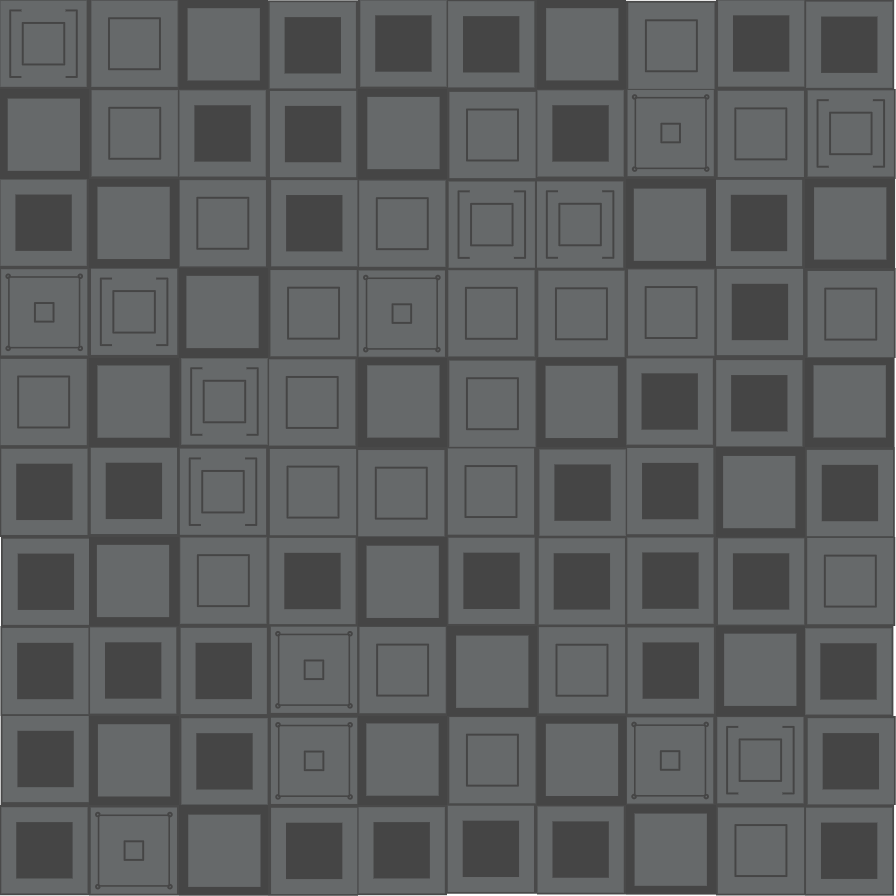
Give the GLSL for this pattern, as a WebGL 2 fragment shader.

```glsl
#version 300 es
precision highp float;
// Draws a 10 by 10 wall of grey tiles with five kinds of nested-square motif.

uniform vec2 u_resolution;
out vec4 outColor;

const float TILES = 10.0;
const float SPAN = 10.018;         // canvas size in tiles, with a sliver to spare
const float LINE = 0.022;          // stroke width, in tiles
const float PLATE_HALF = 0.482;    // tile face; the rest is seam
const float TILE_HALF = 0.502;     // whole tile, with its seam
const float JITTER = 0.014;        // uneven laying of the tiles

const vec3 PLATE = vec3(0.40, 0.41, 0.415);
const vec3 DARK = vec3(0.27);
const vec3 SEAM = vec3(0.285, 0.288, 0.288);
const vec3 PAGE = vec3(1.0);

float hash(vec2 p, float seed) {
    return fract(sin(dot(p, vec2(127.1, 311.7)) + seed) * 43758.5453);
}

// Signed distance to a centred square
float square(vec2 p, float halfSize) {
    vec2 d = abs(p) - halfSize;
    return length(max(d, 0.0)) + min(max(d.x, d.y), 0.0);
}

// Turns a shape's distance into the distance of its outline
float outline(float dist, float width) {
    return abs(dist) - 0.5 * width;
}

// Antialiased coverage
float fill(float dist, float pixel) {
    return clamp(0.5 - dist / pixel, 0.0, 1.0);
}

// Facing pair of square brackets
float brackets(vec2 p, float halfSize, float arm) {
    float box = outline(square(p, halfSize), LINE);
    return max(box, halfSize - arm - abs(p.x));
}

// Thin frame with a small ring at each corner
float ringedFrame(vec2 p, float halfSize) {
    float box = outline(square(p, halfSize), 0.8 * LINE);
    float ring = length(abs(p) - halfSize - 0.008) - 0.020;
    return min(box, outline(ring, LINE));
}

// Local peaks of the hash become framed tiles, so these never touch
bool isFramed(vec2 id, float seed) {
    float own = hash(id, seed);
    float highest = 0.0;
    for (int i = 0; i < 4; i++) {
        float side = i < 2 ? 1.0 : -1.0;
        vec2 offset = i % 2 == 0 ? vec2(side, 0.0) : vec2(0.0, side);
        highest = max(highest, hash(id + offset, seed));
    }
    return own > highest;
}

// Distance to the dark motif of an unframed tile
float motif(vec2 p, float pick) {
    if (pick < 0.48) return square(p, 0.315);
    if (pick < 0.76) return outline(square(p, 0.285), LINE);
    if (pick < 0.89) {
        float core = outline(square(p, 0.232), LINE);
        return min(core, brackets(p, 0.372, 0.125));
    }
    float core = outline(square(p, 0.104), LINE);
    return min(core, ringedFrame(p, 0.395));
}

vec3 tileColor(vec2 p, vec2 id, float pixel) {
    // Framed tile: a smaller face in a wide dark border
    if (isFramed(id, 4.0)) {
        return mix(DARK, PLATE, fill(square(p, 0.404), pixel));
    }
    // Plain tile: face, then motif
    vec3 color = mix(SEAM, PLATE, fill(square(p, PLATE_HALF), pixel));
    return mix(color, DARK, fill(motif(p, hash(id, 9.0)), pixel));
}

// Distance past the tile's edge, counted only on the wall's outer sides
float outside(vec2 p, vec2 id) {
    vec2 low = mix(vec2(-1.0), -p - TILE_HALF, vec2(equal(id, vec2(0.0))));
    vec2 high = mix(vec2(-1.0), p - TILE_HALF, vec2(equal(id, vec2(TILES - 1.0))));
    return max(max(low.x, low.y), max(high.x, high.y));
}

void main() {
    // The wall hangs from the upper left corner
    vec2 uv = gl_FragCoord.xy / u_resolution;
    vec2 grid = uv * SPAN - vec2(0.0, SPAN - TILES);
    float pixel = SPAN / min(u_resolution.x, u_resolution.y);
    vec2 id = clamp(floor(grid), 0.0, TILES - 1.0);
    vec2 shift = (vec2(hash(id, 1.0), hash(id, 2.0)) - 0.5) * 2.0 * JITTER;
    vec2 p = grid - id - 0.5 - shift;
    vec3 color = tileColor(p, id, pixel);
    // Page showing past uneven outer tiles
    color = mix(color, PAGE, fill(-outside(p, id), pixel));
    outColor = vec4(color, 1.0);
}
```
